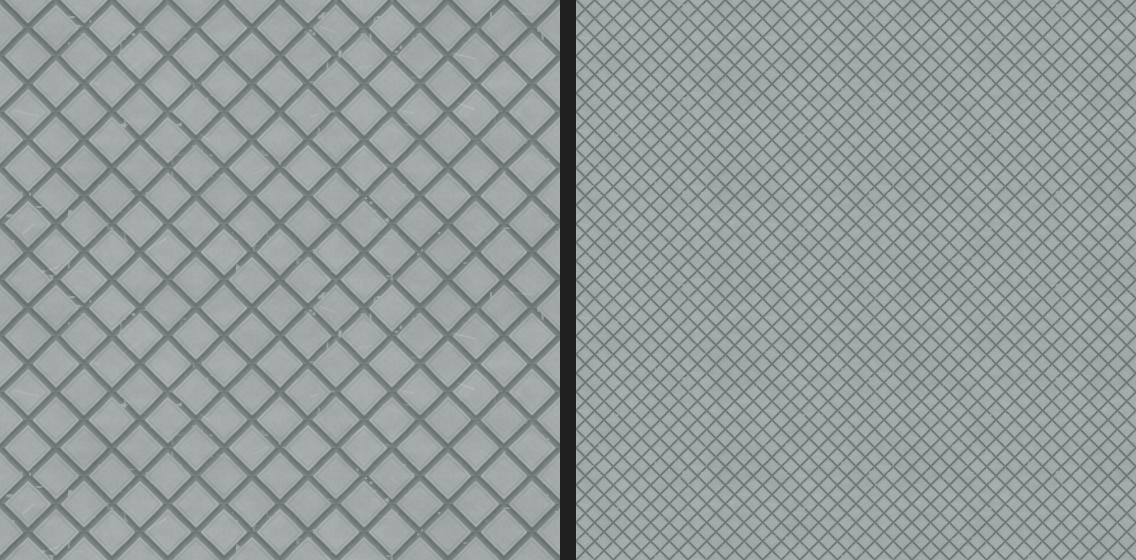
Left, the tile; right, the same tile 3 across and 3 down.
Give the GLSL for this pattern, as a Shadertoy shader.

```glsl
// Grey sheet of raised diamond pads, ten across and ten down, parted by dark grooves.
// A grid turned 45 degrees gives the pads; wrapped noise and short scratches add wear.
// The wear repeats once across and twice down, so every edge continues its opposite.

float hash(vec2 p) {
    vec3 h = fract(vec3(p.xyx) * 0.1031);
    h += dot(h, h.yzx + 33.33);
    return fract((h.x + h.y) * h.z);
}

// Value noise that wraps after "period" cells
float wrapNoise(vec2 p, vec2 period) {
    vec2 i = floor(p), f = fract(p);
    f = f * f * (3.0 - 2.0 * f);
    vec2 a = mod(i, period), b = mod(i + 1.0, period);
    return mix(mix(hash(a), hash(vec2(b.x, a.y)), f.x),
               mix(hash(vec2(a.x, b.y)), hash(b), f.x), f.y);
}

float wear(vec2 uv, vec2 cells) {
    return wrapNoise(uv * cells, cells * vec2(1.0, 0.5));
}

// Faint short strokes scattered over the wear period
float scratches(vec2 uv, float pixel) {
    float mark = 0.0;
    for (int k = 0; k < 30; k++) {
        vec2 seed = vec2(float(k) * 3.0 + 1.0, 7.0);
        vec2 period = vec2(1.0, 0.5);
        vec2 spot = vec2(hash(seed), hash(seed + 19.0)) * period;
        vec2 d = uv - spot;
        d -= period * round(d / period);
        float angle = (hash(seed + 41.0) - 0.5) * 1.6;
        vec2 along = vec2(cos(angle), sin(angle));
        float halfLength = mix(0.004, 0.022, hash(seed + 67.0));
        float t = clamp(dot(d, along), -halfLength, halfLength);
        float stroke = 1.0 - smoothstep(0.0003, 0.0012 + pixel, length(d - t * along));
        mark += stroke * (0.3 + 0.7 * hash(seed + 83.0));
    }
    return min(mark, 1.0);
}

void mainImage(out vec4 fragColor, in vec2 fragCoord) {
    vec2 uv = fragCoord / iResolution.xy;
    float pixel = 1.0 / iResolution.y;
    float aa = 14.2 * pixel;

    // Turned grid: grooves lie on whole numbers
    vec2 grid = 10.0 * vec2(uv.x + uv.y, uv.y - uv.x);
    grid += 0.018 * (vec2(wear(uv, vec2(40.0)), wear(uv, vec2(44.0))) - 0.5);
    vec2 id = floor(grid) + 0.5;
    vec2 local = grid - id;
    vec2 padCentre = mod(vec2(id.x - id.y, id.x + id.y) * 0.5, vec2(10.0, 5.0));
    float tint = hash(padCentre * 2.0 + 5.0) - 0.5;

    // Distance to the slightly rounded pad edge
    vec2 corner = abs(local) - 0.395;
    float edge = length(max(corner, 0.0)) + min(max(corner.x, corner.y), 0.0) - 0.03;

    float broad = wear(uv, vec2(6.0)) - 0.5;
    float cloud = wear(uv, vec2(34.0, 60.0)) - 0.5;
    float grain = wear(uv, vec2(220.0)) - 0.5;

    // Groove floor, shaded below the pads above it
    vec2 offset = grid - round(grid);
    float side = abs(offset.x) < abs(offset.y) ? offset.x : offset.y;
    vec3 groove = mix(vec3(0.48, 0.51, 0.51), vec3(0.42, 0.45, 0.45),
                      smoothstep(-0.045, 0.035, side));
    float chips = smoothstep(0.79, 0.95, wear(uv, vec2(130.0)))
                * smoothstep(0.55, 0.8, wear(uv, vec2(14.0)));
    groove += 0.16 * chips + 0.025 * grain;

    // Pad face: duller border, paler middle, fine bright rim
    float middle = 1.0 - smoothstep(-0.125, -0.075, edge);
    vec3 pad = mix(vec3(0.605, 0.625, 0.625), vec3(0.64, 0.66, 0.66), middle);
    float rim = exp(-pow((edge + 0.035) / 0.02, 2.0));
    float innerLine = exp(-pow((edge + 0.115) / 0.016, 2.0));
    pad += rim * (0.045 + 0.03 * cloud) + 0.008 * innerLine;
    pad += 0.012 * tint + 0.025 * cloud + 0.02 * grain;

    vec3 colour = mix(pad, groove, smoothstep(-0.5 * aa - 0.006, 0.5 * aa + 0.006, edge));
    colour += 0.018 * broad + 0.06 * scratches(uv, pixel);
    fragColor = vec4(clamp(colour, 0.0, 1.0), 1.0);
}
```
